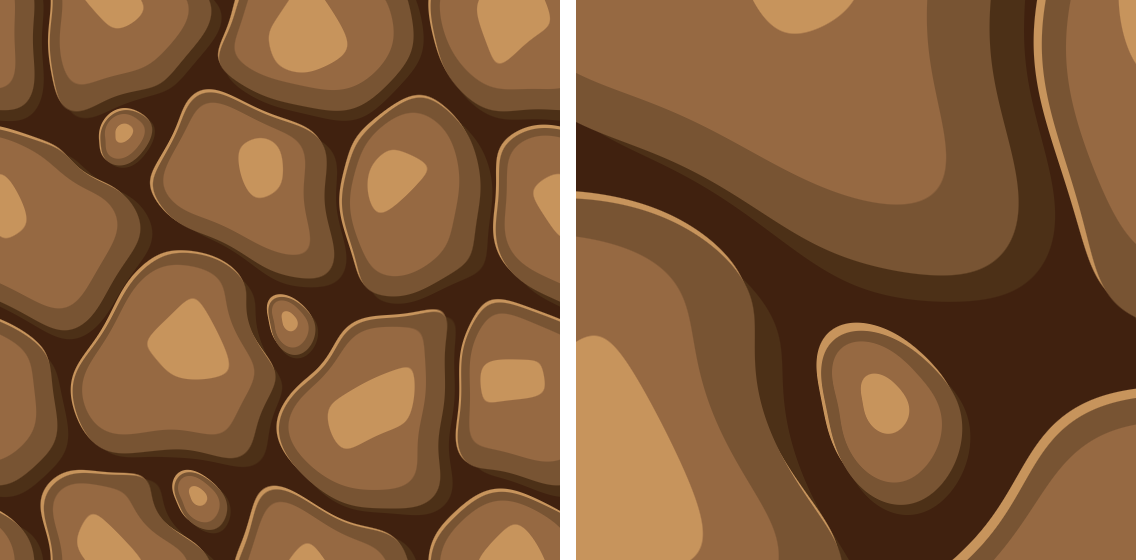
Left, the full canvas; right, a detail of the centre.
Give the GLSL for this texture, as a WebGL 1 fragment shader.

```glsl
precision highp float;
// Tiling cartoon wall of rounded brown stones with pebbles in the gaps.
uniform vec2 u_resolution;

// Cell index on a sheared 3 by 3 lattice that wraps at the canvas edges
vec2 wrapCell(vec2 cell) {
  float turns = floor((cell.y + 0.5) / 3.0);
  return floor(mod(vec2(cell.x + turns, cell.y) + 0.5, 3.0));
}

vec2 hash2(vec2 v) {
  return fract(sin(vec2(dot(v, vec2(12.7, 31.1)), dot(v, vec2(26.9, 18.3))) + 1.7) * 4375.85);
}

vec2 stoneCentre(vec2 cell) {
  return cell + 0.5 + vec2(cell.y / 3.0, 0.0) + 0.42 * (hash2(wrapCell(cell)) - 0.5);
}

bool hasPebble(vec2 cell) {
  vec2 id = wrapCell(cell);
  return mod(id.x + id.y * id.y + 0.5, 3.0) < 1.0;
}

// A pebble sits between three neighbouring stones
vec2 pebbleCentre(vec2 cell) {
  return (stoneCentre(cell) + stoneCentre(cell + vec2(1.0, 0.0))
        + stoneCentre(cell + vec2(0.0, 1.0))) / 3.0;
}

vec2 baseCell(vec2 p) {
  float row = floor(p.y);
  return vec2(floor(p.x - row / 3.0), row);
}

vec2 nearestStone(vec2 p) {
  vec2 base = baseCell(p), best = base;
  float bestDist = 1e3;
  for (int j = -2; j <= 2; j++) for (int i = -2; i <= 2; i++) {
    vec2 cell = base + vec2(float(i), float(j));
    float dist = length(p - stoneCentre(cell));
    if (dist < bestDist) { bestDist = dist; best = cell; }
  }
  return best;
}

// Smooth distance inward from the stone outline, negative in the gaps
float stone(vec2 p) {
  vec2 home = nearestStone(p), a = stoneCentre(home);
  float sum = 0.0;
  for (int j = -2; j <= 2; j++) for (int i = -2; i <= 2; i++) {
    vec2 cell = home + vec2(float(i), float(j));
    vec2 b = stoneCentre(cell);
    if (i != 0 || j != 0) sum += exp(-13.0 * dot(0.5 * (a + b) - p, normalize(b - a)));
    if (hasPebble(cell)) sum += exp(-13.0 * (length(p - pebbleCentre(cell)) - 0.19));
  }
  return -log(sum) / 13.0 - 0.043;
}

// Rounded four-sided shine on each stone, kept inside the given room
float shine(vec2 p, float room) {
  vec2 cell = nearestStone(p), id = wrapCell(cell);
  vec2 q = p - stoneCentre(cell) - vec2(-0.05, 0.07);
  float sum = exp(-28.0 * room);
  for (int i = 0; i < 4; i++) {
    vec2 rnd = hash2(id + 3.7 * float(i + 1));
    float angle = 1.5708 * float(i) + 0.5 + 0.9 * (rnd.x - 0.5);
    sum += exp(28.0 * (dot(q, vec2(cos(angle), sin(angle))) - mix(0.09, 0.26, rnd.y)));
  }
  return -log(sum) / 28.0;
}

vec2 toPebble(vec2 p) {
  vec2 base = baseCell(p), best = vec2(9.0);
  for (int j = -2; j <= 2; j++) for (int i = -2; i <= 2; i++) {
    vec2 cell = base + vec2(float(i), float(j));
    if (hasPebble(cell)) {
      vec2 v = p - pebbleCentre(cell);
      if (length(v) < length(best)) best = v;
    }
  }
  return best;
}

float pebble(vec2 v) {
  float a = atan(v.y, v.x);
  return 0.14 * (1.0 + 0.1 * sin(2.0 * a + 4.0) + 0.06 * sin(3.0 * a + 1.0)) - length(v);
}

void main() {
  float pixel = 3.0 / min(u_resolution.x, u_resolution.y);
  // Three cells per side, placed so that the borders cut through stone middles
  vec2 p = 3.0 * gl_FragCoord.xy / u_resolution + vec2(2.54, 2.52);
  // Bend the outlines with layered sines of whole periods
  vec2 w = p * 2.0943951;
  p += 0.06 * sin(2.0 * w.yx + vec2(0.6, 2.1)) + 0.018 * sin(5.0 * w.yx + w + vec2(3.0, 0.4));

  vec3 shadow = vec3(0.30, 0.19, 0.09), light = vec3(0.78, 0.58, 0.36);
  vec3 side = vec3(0.47, 0.33, 0.20), face = vec3(0.59, 0.41, 0.26);
  vec3 color = vec3(0.25, 0.13, 0.06);

  // Stones: shadow, lit rim, side, face, shine
  float top = stone(p + vec2(0.03, -0.03)) - 0.074;
  color = mix(color, shadow, clamp(stone(p - vec2(0.055, -0.045)) / pixel + 0.5, 0.0, 1.0));
  color = mix(color, light, clamp(stone(p + vec2(0.012, -0.016)) / pixel + 0.5, 0.0, 1.0));
  color = mix(color, side, clamp(stone(p) / pixel + 0.5, 0.0, 1.0));
  color = mix(color, face, clamp(top / pixel + 0.5, 0.0, 1.0));
  color = mix(color, light, clamp(shine(p, top - 0.05) / pixel + 0.5, 0.0, 1.0));

  // Pebbles: the same layers, smaller
  vec2 v = toPebble(p);
  color = mix(color, shadow, clamp(pebble(v - vec2(0.016, -0.014)) / pixel + 0.5, 0.0, 1.0));
  color = mix(color, light, clamp(pebble(v + vec2(0.01, -0.012)) / pixel + 0.5, 0.0, 1.0));
  color = mix(color, side, clamp(pebble(v) / pixel + 0.5, 0.0, 1.0));
  color = mix(color, face, clamp((pebble(v + vec2(0.008, -0.008)) - 0.03) / pixel + 0.5, 0.0, 1.0));
  color = mix(color, light, clamp(pebble(2.9 * v + vec2(0.03, -0.07)) / (2.9 * pixel) + 0.5, 0.0, 1.0));
  gl_FragColor = vec4(color, 1.0);
}
```
